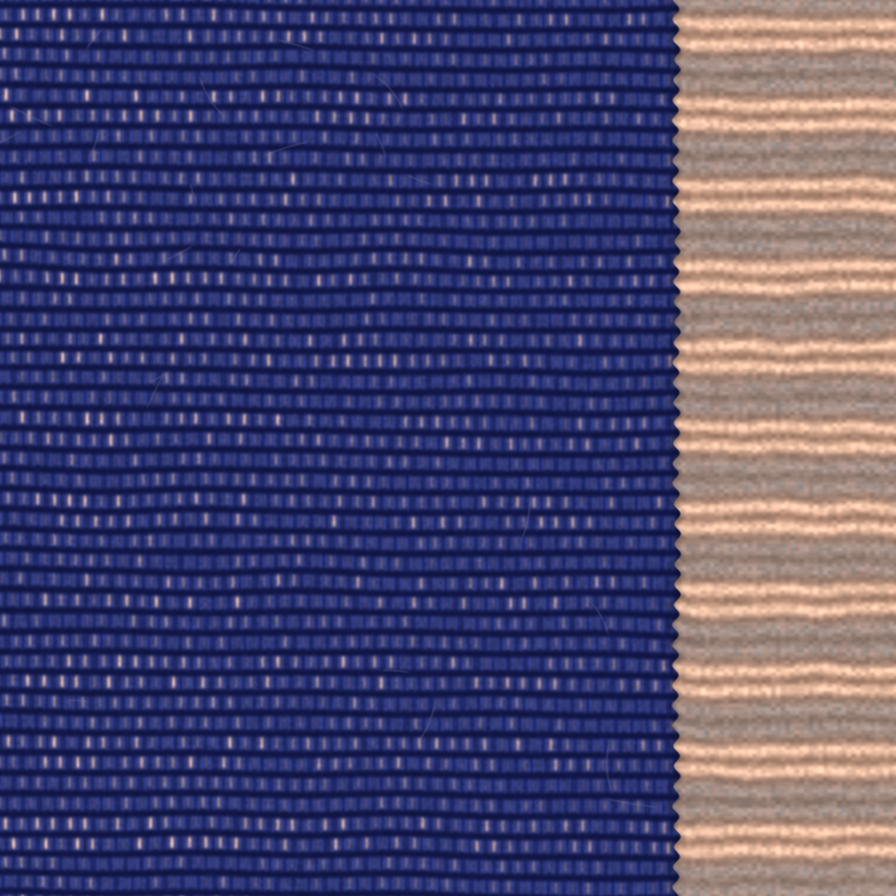
Write a Shadertoy shader that draws this texture.

```glsl
float hash(vec2 p) {
    vec3 q = fract(vec3(p.xyx) * vec3(0.1031, 0.1030, 0.0973));
    q += dot(q, q.yzx + 33.33);
    return fract((q.x + q.y) * q.z);
}

float noise(vec2 p) {
    vec2 i = floor(p), f = fract(p);
    f = f * f * (3.0 - 2.0 * f);
    return mix(mix(hash(i), hash(i + vec2(1, 0)), f.x),
               mix(hash(i + vec2(0, 1)), hash(i + vec2(1, 1)), f.x), f.y);
}

// Dark ribs with pale weft showing through as short upright dashes
vec3 blueWeave(vec2 uv) {
    float y = uv.y * 44.4 + 0.82 + 0.32 * uv.x + 0.22 * (noise(uv * vec2(9, 14)) - 0.5);
    float row = floor(y), dy = fract(y) - 0.5;
    float x = uv.x * 56.0 + 0.5 * mod(row, 2.0) + 0.3 * noise(vec2(uv.x * 8.0, row));
    float column = floor(x);
    float id = hash(vec2(column, row + 7.0));
    float dx = fract(x) - 0.5 + 0.16 * (hash(vec2(row, column)) - 0.5);

    float rib = 1.0 - smoothstep(0.18, 0.48, abs(dy + 0.03));
    float bead = 0.5 - 0.5 * cos(12.566 * dx);
    vec3 color = mix(vec3(0.065, 0.085, 0.27), vec3(0.125, 0.155, 0.39), rib);
    color += vec3(0.055, 0.075, 0.13) * rib * bead;

    float band = 0.5 + 0.5 * cos(1.5708 * (row + 0.5 - 32.0));
    float dash = exp(-pow(abs(dx) / 0.15, 2.0) - pow(abs(dy) / 0.30, 4.0));
    float strength = mix(0.30, 1.0, id) * mix(0.65, 1.0, band);
    strength *= mix(1.05, 0.72, smoothstep(0.1, 0.75, uv.x));
    vec3 thread = mix(vec3(0.52, 0.50, 0.62), vec3(0.90, 0.73, 0.68), id * (0.5 + 0.5 * band));
    color = mix(color, thread, dash * strength);
    return color * (0.91 + 0.18 * noise(uv * 240.0));
}

// Pale ribs in alternating warm and grey pairs
vec3 paleWeave(vec2 uv) {
    float y = uv.y * 44.4 + 0.3 + 0.25 * (noise(uv * vec2(24, 16)) - 0.5);
    float band = smoothstep(0.15, 0.85, 0.5 + 0.5 * cos(1.5708 * (y - 35.0)));
    float rib = 0.5 - 0.5 * cos(6.2832 * y);
    vec3 grey = mix(vec3(0.56, 0.47, 0.43), vec3(0.68, 0.58, 0.54), rib);
    vec3 warm = mix(vec3(0.66, 0.51, 0.43), vec3(0.95, 0.77, 0.66), rib);
    vec3 color = mix(grey, warm, band);

    float row = floor(y);
    float stitch = 0.5 + 0.5 * cos(6.2832 * (uv.x * 84.0 + 0.5 * mod(row, 2.0)));
    float fleck = stitch * rib * noise(vec2(uv.x * 84.0, row * 3.0));
    color = mix(color, vec3(0.52, 0.56, 0.58), 0.55 * fleck * (1.0 - band));
    color += vec3(0.09, 0.07, 0.06) * fleck * band;
    return color * (0.90 + 0.20 * noise(uv * vec2(190, 230)));
}

// Stray curved hairs lying on the cloth
float fuzz(vec2 uv) {
    float cover = 0.0;
    for (int i = 0; i < 22; i++) {
        float k = float(i);
        vec2 p = uv - vec2(0.73 * hash(vec2(k, 3.0)), hash(vec2(k, 11.0)));
        float angle = 6.2832 * hash(vec2(k, 19.0));
        p = mat2(cos(angle), -sin(angle), sin(angle), cos(angle)) * p;
        float reach = mix(0.012, 0.035, hash(vec2(k, 29.0)));
        float bend = p.y - 12.0 * (hash(vec2(k, 41.0)) - 0.5) * p.x * p.x;
        float hair = 1.0 - smoothstep(0.0004, 0.0022, abs(bend));
        cover = max(cover, hair * (1.0 - smoothstep(0.6 * reach, reach, abs(p.x))));
    }
    return cover;
}

void mainImage(out vec4 fragColor, in vec2 fragCoord) {
    vec2 uv = fragCoord / iResolution.xy;

    vec3 blue = mix(blueWeave(uv), vec3(0.48, 0.46, 0.60), 0.22 * fuzz(uv));

    // Scalloped selvedge between the two cloths
    float scallop = 0.0035 * cos(6.2832 * (uv.y * 44.4 + 0.56));
    float edge = 0.755 - scallop + 0.003 * (noise(vec2(uv.y * 30.0, 5.0)) - 0.5);
    float side = uv.x - edge;
    blue *= 1.0 - 0.25 * smoothstep(-0.012, 0.0, side);
    vec3 pale = paleWeave(uv) * (0.85 + 0.15 * smoothstep(0.0, 0.008, side));

    fragColor = vec4(mix(blue, pale, smoothstep(-0.0018, 0.0018, side)), 1.0);
}
```
